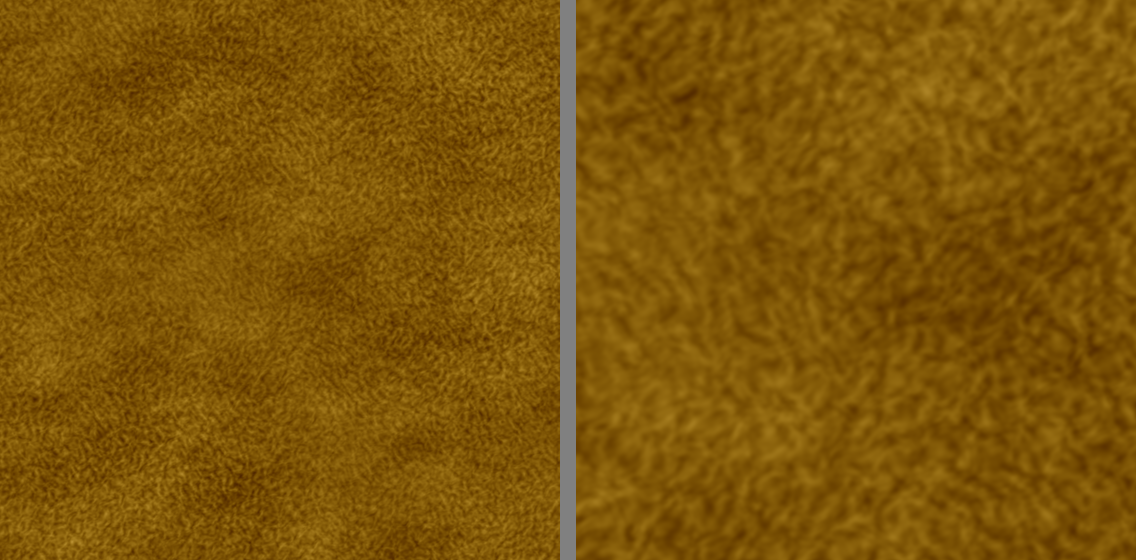
Left: the whole. Right: its middle third, enlarged.
Reproduce this texture procedurally as a three.js fragment shader.

```glsl
varying vec2 vUv;

const vec3 DARK_BROWN = vec3(0.41, 0.25, 0.0);
const vec3 BRIGHT_GOLD = vec3(0.58, 0.42, 0.07);
const float BLUE_CURVE = 1.7;       // blue rises late along the ramp

const float MEAN_TONE = 0.5;
const float PATCH_CELLS = 3.5;      // broad worn patches across the canvas
const float PATCH_STRETCH = 1.6;
const float PATCH_TILT = 0.2;
const float PATCH_CONTRAST = 0.42;
const float PATCH_FALLOFF = 0.82;
const int PATCH_OCTAVES = 4;

const float NAP_CELLS = 128.0;      // short fibre tufts across the canvas
const float NAP_STRETCH = 1.5;
const float NAP_ANGLE = 0.9;
const float NAP_CONTRAST = 0.98;
const float NAP_CURL = 0.004;
const float CURL_CELLS = 45.0;
const float LEAN_CELLS = 7.0;       // regions where the nap leans one way
const float FINE_CELLS = 205.0;
const float FINE_CONTRAST = 0.42;

float hash(vec2 cell) {
  vec3 q = fract(vec3(cell.xyx) * vec3(0.1031, 0.1030, 0.0973));
  q += dot(q, q.yzx + 33.33);
  return fract((q.x + q.y) * q.z);
}

mat2 rotation(float angle) {
  float c = cos(angle);
  float s = sin(angle);
  return mat2(c, -s, s, c);
}

float cornerSlope(vec2 cell, vec2 offset) {
  float angle = 6.28319 * hash(cell);
  return dot(vec2(cos(angle), sin(angle)), offset);
}

float gradientNoise(vec2 p) {
  vec2 cell = floor(p);
  vec2 f = fract(p);
  vec2 w = f * f * f * (f * (f * 6.0 - 15.0) + 10.0);
  vec2 right = vec2(1.0, 0.0);
  vec2 up = vec2(0.0, 1.0);
  float low = mix(cornerSlope(cell, f), cornerSlope(cell + right, f - right), w.x);
  float high = mix(cornerSlope(cell + up, f - up), cornerSlope(cell + 1.0, f - 1.0), w.x);
  return mix(low, high, w.y);
}

// Noise drawn out along one direction
float fibres(vec2 p, float angle, float cells, float stretch) {
  vec2 q = rotation(angle) * p * cells;
  return gradientNoise(q / vec2(stretch, 1.0) + 17.0);
}

// Soft clouds, wider than tall, that break up into small blotches
float wornPatches(vec2 p) {
  vec2 q = rotation(PATCH_TILT) * p * PATCH_CELLS * vec2(1.0, PATCH_STRETCH) + 41.0;
  float amplitude = 1.0;
  float sum = 0.0;
  for (int i = 0; i < PATCH_OCTAVES; i++) {
    sum += amplitude * gradientNoise(q);
    q = rotation(0.5) * q * 2.03 + 11.7;
    amplitude *= PATCH_FALLOFF;
  }
  return sum;
}

// Curled tufts leaning left or right from region to region
float nap(vec2 p) {
  vec2 curl = vec2(gradientNoise(p * CURL_CELLS + 5.3), gradientNoise(p * CURL_CELLS + 83.1));
  vec2 q = p + NAP_CURL * curl;
  float lean = smoothstep(-0.25, 0.25, gradientNoise(p * LEAN_CELLS + 29.0));
  float leftTufts = fibres(q, NAP_ANGLE, NAP_CELLS, NAP_STRETCH);
  float rightTufts = fibres(q + 0.37, -NAP_ANGLE, NAP_CELLS, NAP_STRETCH);
  float tufts = leftTufts * sqrt(lean) + rightTufts * sqrt(1.0 - lean);
  float fine = fibres(q + 0.71, 0.4, FINE_CELLS, 1.2);
  return NAP_CONTRAST * tufts + FINE_CONTRAST * fine;
}

void main() {
  float patches = wornPatches(vUv);
  float napStrength = 1.0 + 0.45 * gradientNoise(vUv * 3.0 + 61.0);
  float tone = MEAN_TONE + PATCH_CONTRAST * patches + napStrength * nap(vUv);

  // Tone ramp from brown to gold
  vec3 color = mix(DARK_BROWN, BRIGHT_GOLD, tone);
  color.b = BRIGHT_GOLD.b * pow(max(tone, 0.0), BLUE_CURVE);
  gl_FragColor = vec4(clamp(color, 0.0, 1.0), 1.0);
}
```
